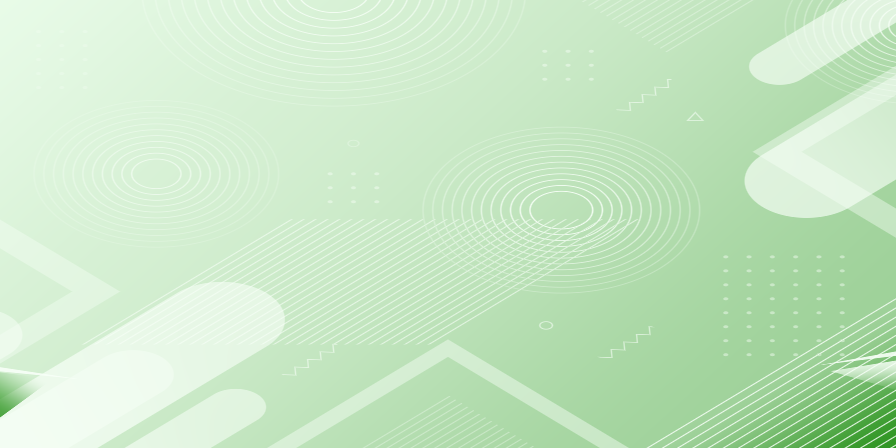
A Shadertoy shader for this background:

```glsl
// Pale green diagonal gradient with translucent capsules, chevrons, ring sets, stripes and dot grids.

const vec3 MINT   = vec3(0.92, 0.99, 0.92);
const vec3 PALE   = vec3(0.82, 0.93, 0.81);
const vec3 SAGE   = vec3(0.62, 0.82, 0.60);
const vec3 LEAF   = vec3(0.19, 0.59, 0.14);
const vec3 WHITE  = vec3(0.97, 1.0, 0.97);
const float SQUASH    = 0.6;     // vertical flattening of every shape
const float HALF_LINE = 0.0017;  // half width of thin lines
const float DOT_STEP  = 0.052;
const float DOT_SIZE  = 0.0055;
const vec2 DIAGONAL   = vec2(0.7071);

float pixel;  // width of the smoothed edge

float fill(float d) { return clamp(0.5 - d / pixel, 0.0, 1.0); }

float stroke(float d, float halfWidth) {
    return fill(abs(d) - halfWidth) - fill(abs(d) + halfWidth);
}

// Concentric rings that fade outwards
float rings(vec2 q, vec2 center, float inner, float gap, float count) {
    float r = length(q - center);
    float k = clamp(floor((r - inner) / gap + 0.5), 0.0, count - 1.0);
    return stroke(r - inner - k * gap, HALF_LINE) * mix(1.0, 0.3, k / (count - 1.0));
}

// Endless diagonal lines
float stripes(vec2 q, float gap) {
    float u = (q.x - q.y) / gap;
    return stroke((fract(u) - 0.5) * gap * DIAGONAL.x, HALF_LINE);
}

// Half-open capsule, round at its head, running along the diagonal
float capsule(vec2 q, vec2 head, float radius, float side, float headAlpha, float tailAlpha) {
    vec2 v = q - head;
    float along = max(dot(v, DIAGONAL * side), 0.0);
    float d = length(v - DIAGONAL * side * along) - radius;
    return fill(d) * mix(headAlpha, tailAlpha, smoothstep(0.0, 0.5, along));
}

// Right-angled band behind a tip that points along an axis
float chevron(vec2 q, vec2 tip, vec2 facing, float width) {
    vec2 v = tip - q;
    float depth = dot(v, facing) - abs(dot(v, vec2(-facing.y, facing.x)));
    return fill((abs(depth - 0.5 * width) - 0.5 * width) * DIAGONAL.x);
}

float dotGrid(vec2 q, vec2 origin, vec2 count) {
    vec2 v = (q - origin) / DOT_STEP;
    vec2 cell = clamp(floor(v + 0.5), vec2(0.0), count - 1.0);
    return fill(length(v - cell) * DOT_STEP - DOT_SIZE);
}

float zigzag(vec2 q, vec2 start) {
    vec2 v = q - start;
    float along = dot(v, DIAGONAL);
    float across = dot(v, vec2(-DIAGONAL.x, DIAGONAL.y));
    float wave = (abs(fract(along / 0.04) - 0.5) - 0.25) * 0.045;
    return stroke((across - wave) * 0.75, HALF_LINE) * fill(abs(along - 0.083) - 0.083);
}

// Sector opening to the left or right between two slopes
float wedge(vec2 v, float side, float low, float high) {
    v.x *= side;
    return fill(max(v.y - high * v.x, low * v.x - v.y));
}

float spike(vec2 q, vec2 tip, vec2 base, float width) {
    vec2 axis = base - tip;
    float h = clamp(dot(q - tip, axis) / dot(axis, axis), 0.0, 1.0);
    return fill(length(q - tip - axis * h) - width * h);
}

void mainImage(out vec4 fragColor, in vec2 fragCoord) {
    vec2 p = fragCoord / iResolution.y;
    p.x *= 2.0 * iResolution.y / iResolution.x;
    vec2 q = vec2(p.x, p.y / SQUASH);
    pixel = 1.35 / iResolution.y;
    float u = q.x - q.y;
    float v = q.x + q.y;

    // Diagonal gradient and dark corner
    float t = (p.x + 1.1 * (1.0 - p.y)) / 3.1;
    vec3 color = mix(MINT, PALE, smoothstep(-0.1, 0.42, t));
    color = mix(color, SAGE, smoothstep(0.3, 0.92, t));
    color = mix(color, LEAF, smoothstep(1.45, 2.0, u));

    // Translucent bands and capsules
    float glow = chevron(q, vec2(0.268, 0.582), vec2(1, 0), 0.107) * 0.38;
    glow = max(glow, chevron(q, vec2(1.0, 0.404), vec2(0, 1), 0.065) * 0.45);
    color = mix(color, WHITE, glow);
    color = mix(color, WHITE, capsule(q, vec2(0.495, 0.477), 0.141, -1.0, 0.60, 0.72));
    color = mix(color, WHITE, capsule(q, vec2(0.297, 0.273), 0.091, -1.0, 0.45, 0.65));
    color = mix(color, WHITE, capsule(q, vec2(0.526, 0.152), 0.068, -1.0, 0.55, 0.70));
    color = mix(color, WHITE, capsule(q, vec2(-0.05, 0.42), 0.100, -1.0, 0.50, 0.60));
    color = mix(color, WHITE, capsule(q, vec2(1.80, 0.994), 0.138, 1.0, 0.66, 0.45));
    color = mix(color, WHITE, capsule(q, vec2(1.74, 1.419), 0.068, 1.0, 0.62, 0.70));
    color = mix(color, WHITE, chevron(q, vec2(1.68, 1.102), vec2(-1, 0), 0.109) * 0.42);

    // Ring sets
    float lines = rings(q, vec2(0.349, 1.02), 0.055, 0.0218, 11.0) * 0.65;
    lines = max(lines, rings(q, vec2(1.253, 0.885), 0.070, 0.0217, 12.0) * 0.9);
    lines = max(lines, rings(q, vec2(0.745, 1.70), 0.080, 0.0290, 13.0) * 0.85);
    lines = max(lines, rings(q, vec2(2.044, 1.572), 0.060, 0.0210, 12.0) * 0.8);

    // Striped panels
    float panel = fill(max(abs(u - 0.189) - 0.397, abs(q.y - 0.618) - 0.233));
    float topPanel = fill(max(abs(u + 0.168) - 0.202, 2.96 - v));
    float lowPanel = fill(max(0.797 - u, v - 1.197));
    lines = max(lines, stripes(q, 0.0266) * max(panel * 0.62, max(topPanel, lowPanel) * 0.35));
    lines = max(lines, stripes(q, 0.034) * fill(1.44 - u) * 0.85);

    // Dots, zigzags and small outlines
    float dots = max(dotGrid(q, vec2(1.62, 0.347), vec2(6, 8)), dotGrid(q, vec2(0.737, 0.916), vec2(3)));
    dots = max(dots, dotGrid(q, vec2(1.216, 1.372), vec2(3)));
    lines = max(lines, max(dots * 0.45, dotGrid(q, vec2(0.086, 1.341), vec2(3, 5)) * 0.25));
    float marks = max(zigzag(q, vec2(0.638, 0.265)), zigzag(q, vec2(1.344, 0.33)));
    marks = max(marks, zigzag(q, vec2(1.385, 1.25)));
    marks = max(marks, stroke(length(q - vec2(1.219, 0.456)) - 0.014, HALF_LINE));
    marks = max(marks, stroke(length(q - vec2(0.789, 1.133)) - 0.012, HALF_LINE) * 0.5);
    vec2 m = q - vec2(1.552, 1.228);
    marks = max(marks, stroke(max(abs(m.x) * 0.87 + m.y * 0.5, -m.y) - 0.01, HALF_LINE));
    color = mix(color, WHITE, max(lines, marks * 0.6));

    // Folded corners with bright edges
    vec2 fold = q - vec2(0.117, 0.256);
    color = mix(color, LEAF, wedge(fold, -1.0, -1.22, 0.22) * smoothstep(0.02, 0.26, -fold.x - fold.y) * 0.85);
    fold = q - vec2(1.854, 0.286);
    color = mix(color, WHITE, wedge(fold, 1.0, -0.48, 0.27) * smoothstep(-0.09, 0.04, fold.y) * 0.85);
    float edges = max(spike(q, vec2(1.828, 0.308), vec2(2.02, 0.356), 0.009),
                      spike(q, vec2(0.177, 0.256), vec2(-0.01, 0.295), 0.008));
    color = mix(color, WHITE, edges * 0.9);

    fragColor = vec4(color, 1.0);
}
```
